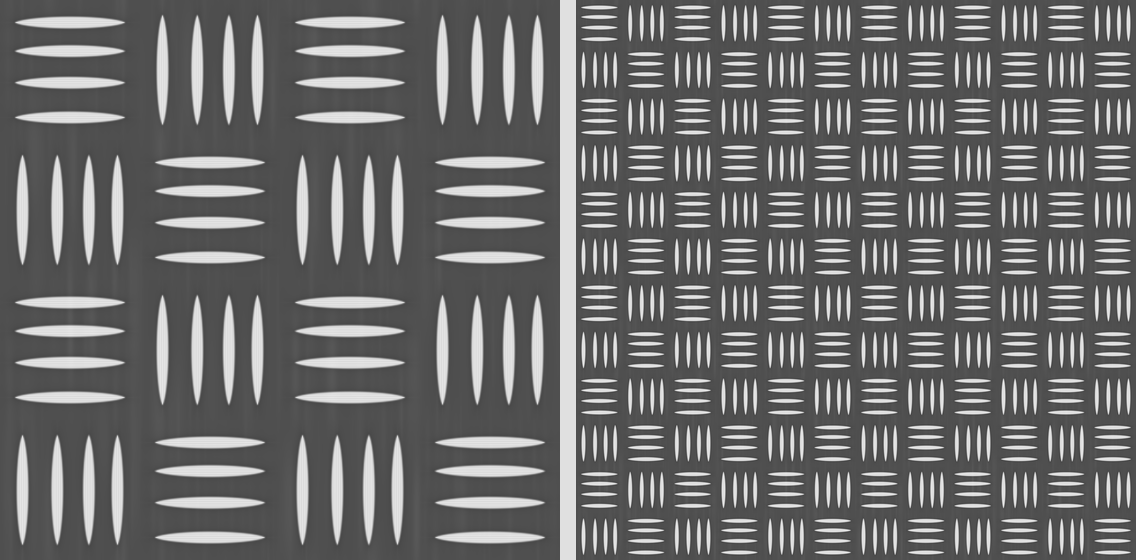
Left, the tile; right, the same tile 3 across and 3 down.
Give the GLSL for this texture, as a WebGL 2 fragment shader.

```glsl
#version 300 es
precision highp float;
// Dark tread plate with four by four cells of pale raised bars, alternately upright and level.
uniform vec2 u_resolution;
out vec4 fragColor;

vec2 hash2(vec2 p) {
  vec3 q = fract(p.xyx * vec3(0.1031, 0.103, 0.0973));
  q += dot(q, q.yzx + 33.33);
  return fract((q.xx + q.yz) * q.zy);
}

// Scattered upright scuffs, one per cell of a wrapping grid
float scuffs(vec2 uv, vec2 grid, float seed) {
  vec2 p = uv * grid, cell = floor(p);
  float sum = 0.0;
  for (int y = -1; y <= 1; y++) {
    for (int x = -1; x <= 1; x++) {
      vec2 c = cell + vec2(x, y);
      vec2 id = mod(c, grid) + seed;
      vec2 offset = p - c - 0.2 - 0.6 * hash2(id);
      vec2 traits = hash2(id + 57.0);
      float width = mix(0.12, 0.35, traits.x);
      float fade = 1.0 - smoothstep(0.1, 0.8, abs(offset.y));
      sum += traits.y * traits.y * fade * exp(-offset.x * offset.x / (width * width));
    }
  }
  return sum;
}

// Approximate distance to a slim bar with tapered ends; q is (along, across)
float barDistance(vec2 q) {
  vec2 size = vec2(0.392, 0.044);
  vec2 s = abs(q) / size;
  float f = s.x * s.x + pow(s.y, 1.65) - 1.0;
  vec2 slope = vec2(2.0 * s.x, 1.65 * pow(s.y, 0.65)) / size;
  return f / max(length(slope), 0.5);
}

void main() {
  vec2 uv = gl_FragCoord.xy / u_resolution;
  vec2 cell = floor(uv * 4.0), p = fract(uv * 4.0);
  bool upright = mod(cell.x + cell.y, 2.0) < 0.5;
  vec2 q = upright ? p.yx : p;

  // Nearest of four unevenly spaced bars
  vec4 centers = vec4(0.161, 0.409, 0.635, 0.839);
  float d = 1.0, across = 0.0;
  for (int i = 0; i < 4; i++) {
    vec2 local = q - vec2(0.5, centers[i]);
    float di = barDistance(local);
    if (di < d) {
      d = di;
      across = local.y;
    }
  }

  // Worn ground, darker close to the bars
  float wear = 0.035 * scuffs(uv, vec2(26.0, 5.0), 3.0)
             + 0.015 * scuffs(uv, vec2(61.0, 7.0), 91.0);
  float ground = 0.308 + wear;
  ground *= 1.0 - 0.14 * exp(-max(d, 0.0) / 0.014);

  // Grey flank rising to a bright crown with faint lengthwise ridges
  float crown = smoothstep(0.002, -0.016, d);
  float metal = mix(0.66, 0.875, crown);
  metal += 0.018 * crown * cos(across * 390.0) + 0.3 * wear;

  float soft = max(0.008, 3.0 / min(u_resolution.x, u_resolution.y));
  float cover = smoothstep(soft, -soft, d);
  fragColor = vec4(vec3(mix(ground, metal, cover)), 1.0);
}
```
